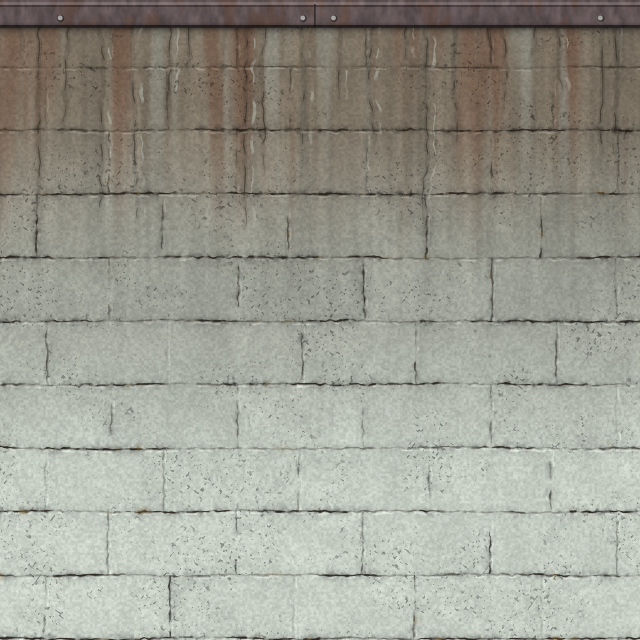
Give the GLSL for this texture, as a WebGL 2 fragment shader.

```glsl
#version 300 es
precision highp float;
// Weathered concrete block wall below a rusty steel beam.
// Courses run in staggered bond; noise wears the joints, and stains,
// cracks and drips run down from the beam and fade towards the floor.
#define ROW_H 0.0993
#define BLOCK_W 0.198
#define JOINT_W 0.0013
#define BEAM_Y 0.957
#define GRAIN 0.24
#define CRACKS 22
#define PALE vec3(0.775, 0.805, 0.765)
#define GREY vec3(0.60, 0.61, 0.57)
#define BROWN vec3(0.475, 0.435, 0.38)
#define RUST vec3(0.43, 0.31, 0.245)
#define DARK vec3(0.15, 0.13, 0.10)
#define STEEL vec3(0.34, 0.295, 0.30)

uniform vec2 u_resolution;
out vec4 fragColor;

float hash(vec2 p) {
  vec3 q = fract(p.xyx * 0.1031);
  q += dot(q, q.yzx + 33.33);
  return fract((q.x + q.y) * q.z);
}

float noise(vec2 p) {
  vec2 i = floor(p), f = fract(p);
  f = f * f * (3.0 - 2.0 * f);
  return mix(mix(hash(i), hash(i + vec2(1, 0)), f.x),
             mix(hash(i + vec2(0, 1)), hash(i + 1.0), f.x), f.y);
}

float fbm(vec2 p) {
  float sum = 0.0, amp = 0.5;
  for (int i = 0; i < 4; i++) {
    sum += amp * noise(p);
    p = mat2(0.8, 0.6, -0.6, 0.8) * p * 2.03 + 17.1;
    amp *= 0.5;
  }
  return sum / 0.9375;
}

// Fine noise stretched along y, for runoff
float streak(vec2 p, float freq, float stretch) {
  return 0.6 * noise(p * vec2(freq, stretch)) + 0.4 * noise(p * vec2(freq * 2.7, stretch * 2.0) + 9.0);
}

// Soft line of half width w at distance d
float line(float d, float w) {
  float aa = 0.7 / u_resolution.y;
  return 1.0 - smoothstep(max(w - aa, 0.0), w + aa, abs(d));
}

vec3 wall(vec2 p) {
  float top = smoothstep(0.55, 0.93, p.y);
  float age = p.y + 0.07 * (fbm(p * vec2(9.0, 4.0)) - 0.5);
  vec3 col = mix(PALE, GREY, smoothstep(0.2, 0.64, age));
  col = mix(col, BROWN, smoothstep(0.56, 0.86, age));

  // Courses and staggered blocks, with slightly ragged edges
  vec2 wob = vec2(noise(p * 120.0), noise(p * 120.0 + 40.0)) - 0.5;
  wob = wob * 0.003 + 0.004 * (vec2(noise(p * 14.0), noise(p * 11.0 + 9.0)) - 0.5);
  float v = (p.y - 0.002 + wob.y) / ROW_H;
  float row = floor(v), odd = mod(row, 2.0), bed = floor(v + 0.5);
  float u = (p.x - mix(0.065, 0.172, odd) + wob.x) / BLOCK_W;
  float head = floor(u + 0.5);
  vec2 id = vec2(head, row) + 20.0;
  float shift = (hash(id) - 0.5) * mix(0.13, 0.03, odd);
  float dBed = (v - bed) * ROW_H;
  float dHead = (u - head - shift) * BLOCK_W;
  col *= 0.98 + 0.04 * hash(vec2(floor(u - shift), row) + 51.0);

  // Mottling, vertical runoff and rust
  col *= 0.95 + 0.10 * fbm(p * 26.0);
  float low = smoothstep(0.35, 0.75, p.y);
  col *= 1.0 + 0.28 * low * (streak(p, 48.0, 2.5) - 0.5);
  float rust = smoothstep(0.5, 0.8, streak(p + 3.0, 27.0, 2.0));
  col = mix(col, RUST, 0.6 * rust * top);
  float wash = smoothstep(0.55, 0.8, streak(p + 7.0, 33.0, 1.8));
  col = mix(col, vec3(0.58, 0.59, 0.55), 0.55 * wash * top);

  // Wandering hairline cracks and pale mineral drips below the beam
  for (int i = 0; i < CRACKS; i++) {
    float k = float(i);
    float x = (k + 0.1 + 0.8 * hash(vec2(k, 3.0))) / float(CRACKS);
    x += 0.012 * (noise(vec2(p.y * 9.0, k * 7.0)) - 0.5);
    x += 0.005 * (noise(vec2(p.y * 75.0, k * 5.0)) - 0.5);
    float foot = 0.92 - 0.32 * hash(vec2(k, 8.0));
    float fade = smoothstep(foot, foot + 0.08, p.y);
    float gap = smoothstep(0.35, 0.7, noise(vec2(p.y * 60.0, k * 3.0)));
    col = mix(col, DARK, 0.5 * fade * gap * line(p.x - x, 0.0009));
    col *= 1.0 - 0.10 * fade * line(p.x - x, 0.004);
    float drip = step(0.62, hash(vec2(k, 12.0))) * fade;
    float side = x + 0.012 + 0.003 * (noise(vec2(p.y * 90.0, k + 4.0)) - 0.5);
    float w = 0.0004 + 0.0026 * noise(vec2(p.y * 40.0, k));
    col = mix(col, vec3(0.68, 0.69, 0.65), 0.6 * drip * gap * line(p.x - side, w));
  }

  // Joints: smudged halo, pale lip, then a crumbling dark core
  float bedWear = smoothstep(0.2, 0.65, noise(vec2(p.x * 21.0, bed * 9.0 + 2.0)));
  bedWear = (0.3 + 0.7 * bedWear) * mix(1.0, 0.5, step(8.5, bed));
  float headWear = (0.1 + 0.75 * hash(id + 7.0)) * (1.0 - 0.5 * top);
  headWear *= smoothstep(0.15, 0.6, noise(vec2(p.y * 45.0, head * 5.0 + 60.0)));
  float crumb = 0.25 + 1.3 * noise(p * 190.0);
  float broken = smoothstep(0.22, 0.58, noise(p * 115.0 + 70.0));
  float halo = max(bedWear * exp(-abs(dBed) * 230.0), headWear * exp(-abs(dHead) * 230.0));
  col *= 1.0 - 0.5 * halo * smoothstep(0.2, 0.8, fbm(p * 150.0));
  float lip = max(line(dBed + 0.004, 0.0013), 0.7 * line(dHead - 0.004, 0.0012));
  col += 0.11 * lip * smoothstep(0.35, 0.8, noise(p * 95.0 + 5.0));
  float core = max(bedWear * line(dBed, JOINT_W * crumb), headWear * line(dHead, JOINT_W * crumb));
  col = mix(col, DARK, core * (0.3 + 0.6 * broken));
  float moss = smoothstep(0.85, 0.97, noise(p * 60.0 + 3.0)) * halo;
  col = mix(col, vec3(0.55, 0.42, 0.20), 0.5 * moss);

  // Fine pits and gritty grain
  float pit = smoothstep(0.76, 0.95, noise(mat2(0.8, 0.6, -0.6, 0.8) * p * 290.0));
  col *= 1.0 - 0.32 * pit * smoothstep(0.4, 0.65, fbm(p * 15.0 + 4.0));
  col *= 1.0 + GRAIN * (fbm(p * 260.0) - 0.5);
  return col * (1.0 - 0.55 * exp(-(BEAM_Y - p.y) * 190.0));
}

vec3 beam(vec2 p) {
  float h = (p.y - BEAM_Y) / (1.0 - BEAM_Y);
  vec3 col = STEEL * (0.75 + 0.5 * fbm(p * vec2(110.0, 60.0)));
  col = mix(col, RUST * 0.8, 0.5 * smoothstep(0.5, 0.75, fbm(p * vec2(50.0, 25.0) + 9.0)));
  col *= mix(0.8, 1.1, smoothstep(0.0, 0.25, h));
  col += 0.10 * line(h - 0.87, 0.04) - 0.10 * line(h - 0.77, 0.04);
  col *= 1.0 - 0.6 * line(p.x - 0.492, 0.001) * step(h, 0.85);
  col *= 1.0 - 0.5 * line(h, 0.1);
  vec4 bolts = vec4(0.094, 0.473, 0.521, 0.938);
  for (int i = 0; i < 4; i++) {
    vec2 q = p - vec2(bolts[i], 0.972);
    col *= 1.0 - 0.4 * line(length(q + vec2(-0.001, 0.001)), 0.0055);
    col = mix(col, vec3(0.64, 0.64, 0.63), line(length(q), 0.0038));
  }
  return col;
}

void main() {
  vec2 p = gl_FragCoord.xy / u_resolution;
  float edge = smoothstep(-0.7, 0.7, (p.y - BEAM_Y) * u_resolution.y);
  fragColor = vec4(clamp(mix(wall(p), beam(p), edge), 0.0, 1.0), 1.0);
}
```
